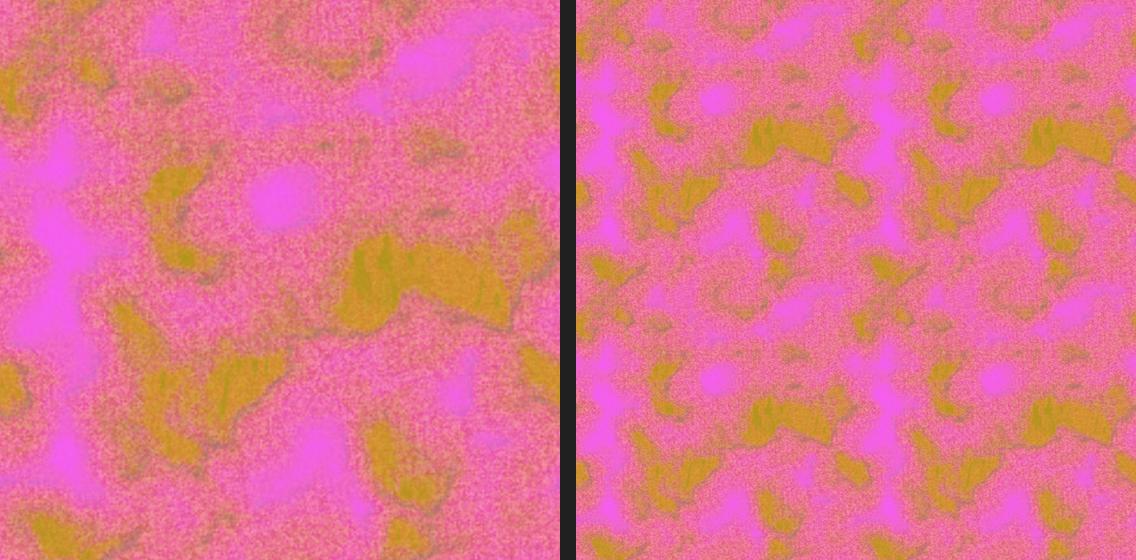
Left, the tile; right, the same tile 2 across and 2 down.
Write a Shadertoy shader that draws this texture.

```glsl
// Seamless grainy clouds of pink and magenta with shaded ochre patches.

float hash(vec2 p) {
    return fract(sin(dot(p, vec2(127.1, 311.7))) * 43758.5453);
}

// Value noise that wraps after "cells" repeats over the canvas, 0 to 1
float valueNoise(vec2 uv, vec2 cells, float seed) {
    vec2 p = uv * cells, i = floor(p), f = fract(p);
    f = f * f * (3.0 - 2.0 * f);
    vec2 a = mod(i, cells) + seed, b = mod(i + 1.0, cells) + seed;
    return mix(mix(hash(a), hash(vec2(b.x, a.y)), f.x),
               mix(hash(vec2(a.x, b.y)), hash(b), f.x), f.y);
}

// Slope of one lattice corner, projected on the offset from it
float corner(vec2 cell, vec2 offset, float cells, float seed) {
    float angle = 6.2832 * hash(mod(cell, cells) + seed);
    return dot(vec2(cos(angle), sin(angle)), offset);
}

// Wrapping gradient noise, centred on zero
float gradientNoise(vec2 uv, float cells, float seed) {
    vec2 p = uv * cells, i = floor(p), f = fract(p);
    vec2 u = f * f * f * (f * (f * 6.0 - 15.0) + 10.0);
    vec2 e = vec2(1, 0);
    return mix(mix(corner(i, f, cells, seed), corner(i + e, f - e, cells, seed), u.x),
               mix(corner(i + e.yx, f - e.yx, cells, seed),
                   corner(i + 1.0, f - 1.0, cells, seed), u.x), u.y);
}

// Patch height in standard deviations: low is magenta, high is ochre
float patchHeight(vec2 uv) {
    uv += 0.07 * vec2(gradientNoise(uv, 6.0, 31.0), gradientNoise(uv, 6.0, 57.0));
    float h = gradientNoise(uv, 5.0, 3.0)
            + 0.5 * gradientNoise(uv + 0.37, 9.0, 17.0)
            + 0.2 * gradientNoise(uv + 0.11, 21.0, 41.0)
            + 0.09 * gradientNoise(uv, 46.0, 73.0);
    return 3.95 * h + 0.08;
}

vec3 palette(float h) {
    vec3 c = mix(vec3(0.96, 0.37, 0.92), vec3(0.94, 0.40, 0.78), smoothstep(-2.2, -1.3, h));
    c = mix(c, vec3(0.935, 0.42, 0.67), smoothstep(-1.4, -0.7, h));
    c = mix(c, vec3(0.925, 0.45, 0.58), smoothstep(-0.65, 0.0, h));
    c = mix(c, vec3(0.89, 0.48, 0.49), smoothstep(0.05, 0.65, h));
    c = mix(c, vec3(0.85, 0.52, 0.38), smoothstep(0.75, 1.2, h));
    return mix(c, vec3(0.83, 0.57, 0.20), smoothstep(1.15, 1.75, h));
}

void mainImage(out vec4 fragColor, in vec2 fragCoord) {
    vec2 uv = fragCoord / iResolution.xy;
    float h = patchHeight(uv);

    // Fine grain on straight and diagonal lattices, calmer inside magenta and ochre
    vec2 diagonal = vec2(uv.x + uv.y, uv.x - uv.y);
    float grain = 0.55 * valueNoise(diagonal, vec2(150), 5.0)
                + 0.45 * valueNoise(uv, vec2(240), 9.0) - 0.5;
    float tint = valueNoise(diagonal, vec2(140), 23.0) - 0.5;
    float grainAmount = smoothstep(-1.9, -0.3, h) * (1.0 - 0.6 * smoothstep(1.0, 1.8, h));
    vec3 color = palette(h + 0.4 * tint * grainAmount);
    color += grain * (0.1 + 0.9 * grainAmount) * vec3(0.10, 0.27, 0.13);
    color += tint * grainAmount * vec3(-0.03, 0.03, -0.08);

    // Grey shadow on patch rims, deepest where they fall to the lower right
    float fall = h - patchHeight(uv + vec2(0.012, -0.014));
    float rim = exp(-pow((h - 0.95) / 0.24, 2.0)) * (0.25 + 0.75 * smoothstep(-0.1, 0.5, fall));
    rim *= 0.3 + 0.7 * valueNoise(uv, vec2(34), 13.0);
    color = mix(color, vec3(0.56, 0.43, 0.40), 0.55 * rim);

    // Faint violet shadow beside the magenta pools
    float violetRim = exp(-pow((h + 1.25) / 0.2, 2.0)) * smoothstep(0.1, 0.7, -fall);
    color = mix(color, vec3(0.72, 0.41, 0.78), 0.25 * violetRim);

    // Upright olive streaks and blotches in the ochre
    vec2 bent = uv + 0.012 * gradientNoise(uv, 16.0, 61.0);
    float streak = smoothstep(0.55, 0.95, valueNoise(bent, vec2(90, 26), 37.0));
    float blotch = smoothstep(0.45, 0.9, valueNoise(uv, vec2(20, 15), 83.0));
    float olive = (0.5 * streak + 0.3 * blotch) * smoothstep(1.2, 1.9, h);
    color = mix(color, vec3(0.62, 0.59, 0.06), olive);

    fragColor = vec4(clamp(color, 0.0, 1.0), 1.0);
}
```
